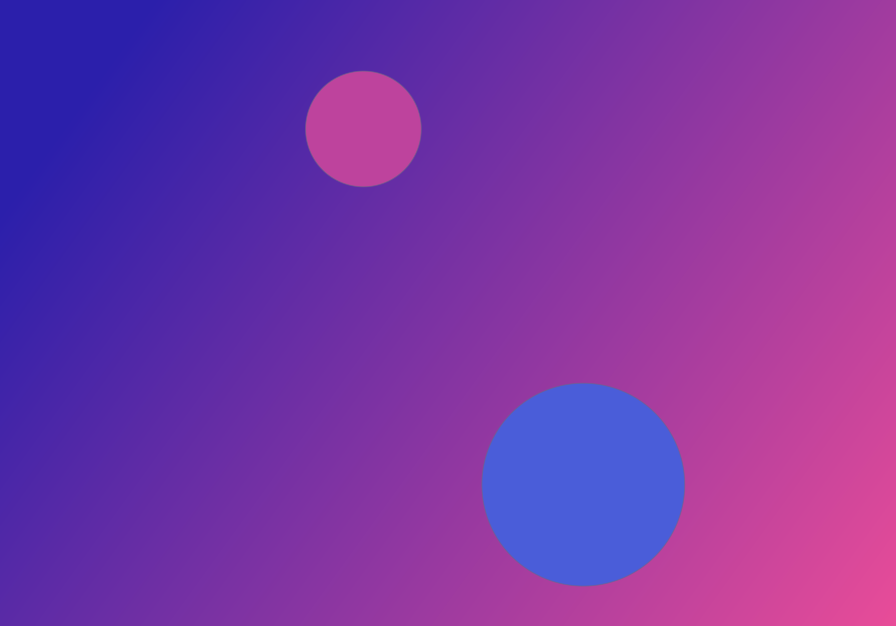
This background is drawn by a WebGL 2 fragment shader. Its source:

```glsl
#version 300 es
precision highp float;

uniform vec2 u_resolution;
out vec4 fragColor;

// Flat disc with a thin grey rim, in units of canvas height
vec3 paintDisc(vec3 base, vec2 p, vec2 center, float radius, vec3 fill) {
    float aa = 0.7 / u_resolution.y;
    float d = length(p - center) - radius;
    vec3 color = mix(base, fill, 1.0 - smoothstep(-aa, aa, d));
    float rim = 1.0 - smoothstep(0.0, 0.0007 + aa, abs(d));
    return mix(color, vec3(0.42, 0.40, 0.52), 0.5 * rim);
}

void main() {
    vec2 uv = gl_FragCoord.xy / u_resolution;
    vec2 p = gl_FragCoord.xy / u_resolution.y;
    // Keep the discs in proportion to the canvas width
    float aspect = u_resolution.x / u_resolution.y;

    // Diagonal gradient, held at indigo near the upper left corner
    float t = clamp(0.755 * uv.x + 0.38 * (1.0 - uv.y) - 0.133, 0.0, 1.0);
    vec3 color = mix(vec3(0.170, 0.122, 0.670), vec3(0.910, 0.298, 0.597), t);

    // Small pink disc and large blue disc
    color = paintDisc(color, p, vec2(0.4056 * aspect, 0.794), 0.0924, vec3(0.747, 0.261, 0.615));
    color = paintDisc(color, p, vec2(0.651 * aspect, 0.2258), 0.1620, vec3(0.290, 0.363, 0.850));

    fragColor = vec4(color, 1.0);
}
```
